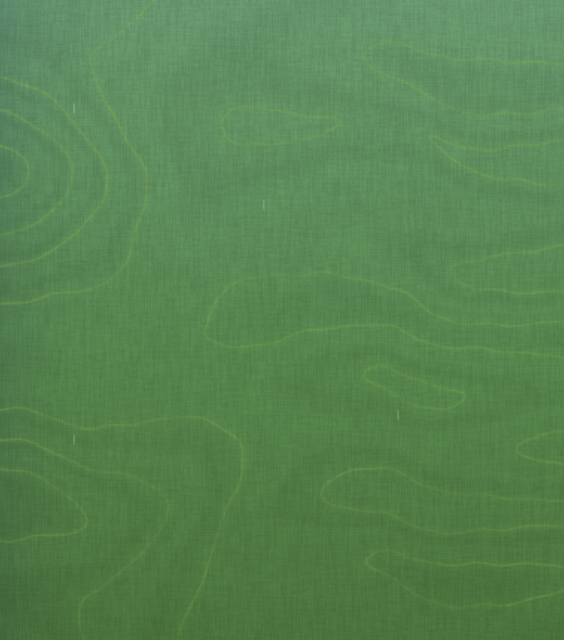
A Shadertoy shader for this texture:

```glsl
// Green stained wood veneer: thin wavy growth lines over a fine fibre weave.
#define BOTTOM_GREEN vec3(0.290, 0.447, 0.237)
#define MIDDLE_GREEN vec3(0.330, 0.510, 0.290)
#define TOP_GREEN    vec3(0.400, 0.585, 0.425)
#define LINE_GREEN   vec3(0.460, 0.620, 0.310)
#define LINE_WIDTH   0.0019
#define LINE_OPACITY 0.50
#define BAND_DEPTH   0.016
#define WEAVE_DEPTH  0.085
#define THREADS      430.0
#define WOBBLE       0.030

const float TAU = 6.2831853;

float hash(vec2 p) {
    vec3 q = fract(p.xyx * vec3(0.1031, 0.1030, 0.0973));
    q += dot(q, q.yzx + 33.33);
    return fract((q.x + q.y) * q.z);
}

float valueNoise(vec2 p) {
    vec2 cell = floor(p), f = fract(p);
    f = f * f * (3.0 - 2.0 * f);
    float low = mix(hash(cell), hash(cell + vec2(1, 0)), f.x);
    float high = mix(hash(cell + vec2(0, 1)), hash(cell + vec2(1, 1)), f.x);
    return mix(low, high, f.y);
}

// Layered sines bend the plane at ever finer scales.
vec2 wobble(vec2 p) {
    float amplitude = WOBBLE, frequency = 6.5;
    for (int i = 0; i < 5; i++) {
        float phase = float(i) * 2.4;
        p += amplitude * sin(frequency * p.yx + vec2(phase, phase * 1.7 + 1.0));
        amplitude *= 0.47;
        frequency *= 1.93;
    }
    return p;
}

float hill(vec2 p, vec2 center, vec2 radius) {
    vec2 d = (p - center) / radius;
    return exp(-dot(d, d));
}

// Growth rings are the level lines of this field.
float growth(vec2 p) {
    vec2 q = wobble(p);
    float h = 0.35 * sin(q.y * 13.0 + q.x * 2.5) + 0.25 * sin(q.x * 9.0 - q.y * 7.0 + 1.3);
    // Long tongues entering from the right
    h += 0.52 * smoothstep(0.25, 0.75, q.x) * cos((q.y - 0.86) * 33.0);
    // Nested arches leaving the left edge
    h += 3.6 * hill(q, vec2(-0.04, 0.76), vec2(0.19, 0.15));
    h += 3.2 * hill(q, vec2(-0.06, 0.25), vec2(0.38, 0.12));
    h += 2.6 * hill(q, vec2(-0.04, -0.06), vec2(0.24, 0.14));
    return h;
}

// Crossed threads, each a noise stretched along its own direction
float weave(vec2 p) {
    float upright = valueNoise(p * vec2(THREADS, 38.0));
    float level = valueNoise(p * vec2(52.0, THREADS) + 71.0);
    float speckle = valueNoise(p * THREADS * vec2(1.0, 0.7) + 19.0);
    return 0.42 * upright + 0.28 * level + 0.30 * speckle - 0.5;
}

// Rare pale upright nicks, at most one per grid cell
float nicks(vec2 p) {
    vec2 grid = p * 4.0, cell = floor(grid);
    vec2 center = 0.25 + 0.5 * vec2(hash(cell + 3.0), hash(cell + 8.0));
    vec2 d = abs(fract(grid) - center) / 4.0;
    float mark = smoothstep(0.0022, 0.0004, d.x) * smoothstep(0.010, 0.005, d.y);
    return mark * step(0.80, hash(cell + 14.0));
}

void mainImage(out vec4 fragColor, in vec2 fragCoord) {
    vec2 p = fragCoord / iResolution.y;

    // Stain fading from deep green below to cool green above
    float shade = p.y + 0.05 * (valueNoise(p * vec2(3.0, 9.0)) - 0.5);
    vec3 color = mix(BOTTOM_GREEN, MIDDLE_GREEN, clamp(shade / 0.4, 0.0, 1.0));
    color = mix(color, TOP_GREEN, clamp((shade - 0.4) / 0.6, 0.0, 1.0));
    float leftEdge = exp(-p.x / 0.06);
    color *= 1.0 - leftEdge * vec3(0.11, 0.10, 0.02);

    // Distance to the nearest growth line
    float h = growth(p);
    float stepSize = 0.0008;
    vec2 slope = vec2(growth(p + vec2(stepSize, 0)), growth(p + vec2(0, stepSize))) - h;
    float steepness = max(length(slope) / stepSize, 0.6);
    float offset = fract(h) - 0.5;
    float distanceToLine = abs(offset) / steepness;

    // Soft bands that follow the rings
    float bands = sin(h * TAU) + 0.6 * sin(h * TAU * 2.0 + 1.0);
    color *= 1.0 + BAND_DEPTH * bands;

    // Crisp thread of pale sap with a faint halo, fading in and out
    float width = max(LINE_WIDTH, 0.7 / iResolution.y);
    float core = exp(-pow(distanceToLine / width, 2.0));
    float halo = 0.22 * exp(-distanceToLine / 0.006);
    float presence = mix(0.35, 1.0, valueNoise(p * vec2(11.0, 17.0) + 5.0));
    vec3 sap = LINE_GREEN * mix(0.92, 1.06, p.y);
    color = mix(color, sap, LINE_OPACITY * presence * min(core + halo, 1.0));

    // Surface fibres and nicks
    color *= 1.0 + 2.0 * WEAVE_DEPTH * weave(p);
    color += 0.12 * nicks(p) * vec3(0.8, 0.9, 1.0);

    fragColor = vec4(color, 1.0);
}
```
